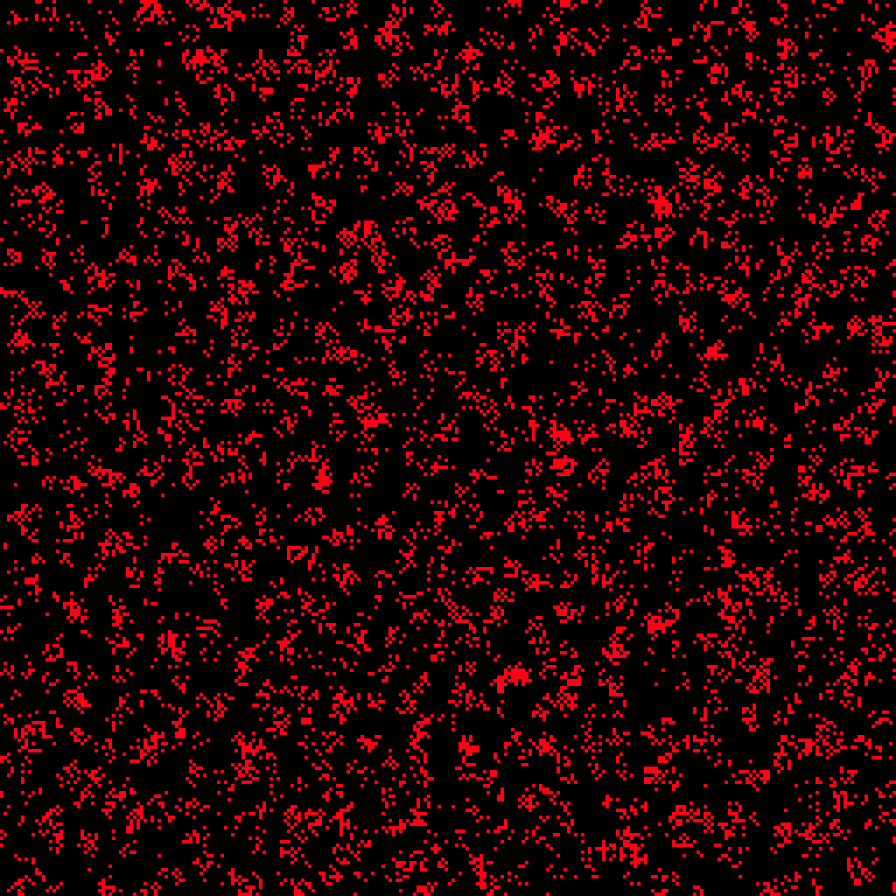
Reproduce this texture procedurally as a WebGL 1 fragment shader.

```glsl
precision highp float;
// Clustered red square grains scattered over black.

uniform vec2 u_resolution;

const vec3 GROUND_COLOR = vec3(0.0);
const vec3 GRAIN_COLOR = vec3(1.0, 0.0, 0.08);
const float GRAINS_ACROSS = 256.0;   // grain cells along the canvas
const float CLUSTER_PITCH = 7.0;     // mean cluster spacing, in grain cells
const float CLUSTER_CORE = 2.0;      // radius of full density, in grain cells
const float CLUSTER_REACH = 4.0;     // radius where a cluster ends
const float DENSITY_MIN = 0.10;      // sparsest cluster
const float DENSITY_MAX = 0.39;      // densest cluster
const float CHECKER_BIAS = 0.35;     // preference for diagonal neighbours

float hash(vec2 p) {
  vec3 q = fract(p.xyx * vec3(0.1031, 0.1030, 0.0973));
  q += dot(q, q.yzx + 33.33);
  return fract((q.x + q.y) * q.z);
}

// Chance that a cell holds a grain: the sum of the nearby cellular clusters.
float grainChance(vec2 cell) {
  vec2 home = floor(cell / CLUSTER_PITCH);
  float parity = mod(cell.x + cell.y, 2.0) * 2.0 - 1.0;
  float chance = 0.0;
  for (int y = -1; y <= 1; y++) {
    for (int x = -1; x <= 1; x++) {
      vec2 id = home + vec2(float(x), float(y));
      vec2 jitter = vec2(hash(id + 17.0), hash(id + 71.0));
      float dist = distance(cell, (id + jitter) * CLUSTER_PITCH);
      float density = mix(DENSITY_MIN, DENSITY_MAX, hash(id + 131.0));
      float side = hash(id + 211.0) < 0.5 ? -1.0 : 1.0;
      float falloff = 1.0 - smoothstep(CLUSTER_CORE, CLUSTER_REACH, dist);
      chance += density * falloff * (1.0 + CHECKER_BIAS * side * parity);
    }
  }
  return chance;
}

float grain(vec2 position) {
  vec2 cell = floor(position * GRAINS_ACROSS);
  return 1.0 - step(grainChance(cell), hash(cell + 409.0));
}

void main() {
  float canvasSize = min(u_resolution.x, u_resolution.y);

  // Four samples per pixel smooth the grain edges at any canvas size.
  float coverage = 0.0;
  for (int y = 0; y < 2; y++) {
    for (int x = 0; x < 2; x++) {
      vec2 offset = vec2(float(x), float(y)) * 0.5 - 0.25;
      coverage += 0.25 * grain((gl_FragCoord.xy + offset) / canvasSize);
    }
  }
  gl_FragColor = vec4(mix(GROUND_COLOR, GRAIN_COLOR, coverage), 1.0);
}
```
